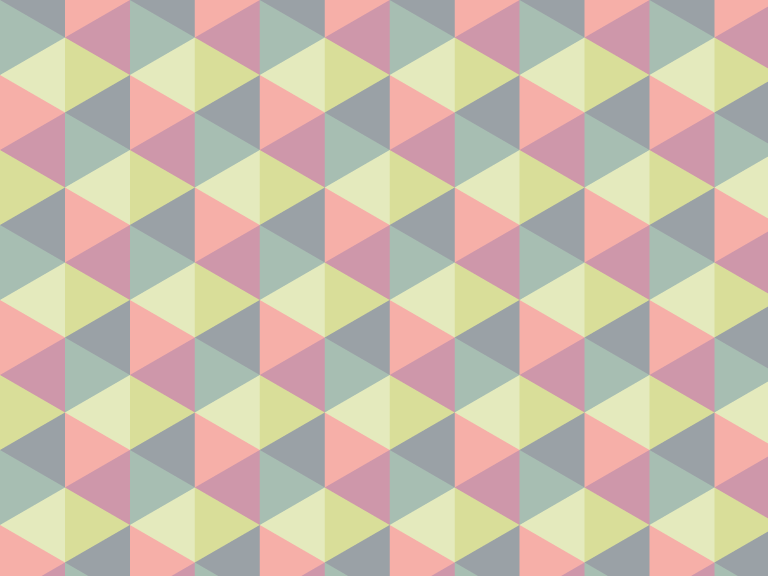
Write a WebGL 2 fragment shader that draws this pattern.

```glsl
#version 300 es
precision highp float;
// Pastel triangle tiling: six flat colours cycle down each column of triangles.

#define SIDE 0.1302          // triangle side, in canvas heights
#define COLUMN_SHIFT 1.5     // downward slide of each next column, in sides
#define SAMPLES 4            // samples per pixel along each axis

uniform vec2 u_resolution;
out vec4 fragColor;

const float COLUMN_WIDTH = SIDE * sqrt(3.0) * 0.5;

// Colours in order from top to bottom of one repeat
const vec3 PALETTE[6] = vec3[6](
    vec3(0.655, 0.745, 0.698),   // sage
    vec3(0.894, 0.918, 0.741),   // cream
    vec3(0.965, 0.686, 0.659),   // salmon
    vec3(0.808, 0.592, 0.667),   // mauve
    vec3(0.851, 0.871, 0.600),   // lime
    vec3(0.604, 0.631, 0.651)    // slate
);

// p is measured from the upper left corner, in canvas heights
vec3 triangleColor(vec2 p) {
    float u = p.x / COLUMN_WIDTH;
    float column = floor(u);
    float slant = 0.5 * (u - column);
    float drop = p.y / SIDE - COLUMN_SHIFT * column;

    // Count the falling and rising edges passed on the way down
    float index = floor(drop - slant) + floor(drop + slant);
    return PALETTE[int(mod(index + 0.5, 6.0))];
}

void main() {
    vec3 color = vec3(0.0);

    // Average a grid of samples to smooth the edges
    for (int j = 0; j < SAMPLES; j++) {
        for (int i = 0; i < SAMPLES; i++) {
            vec2 jitter = (vec2(i, j) + 0.5) / float(SAMPLES) - 0.5;
            vec2 p = (gl_FragCoord.xy + jitter) / u_resolution.y;
            color += triangleColor(vec2(p.x, 1.0 - p.y));
        }
    }
    fragColor = vec4(color / float(SAMPLES * SAMPLES), 1.0);
}
```
